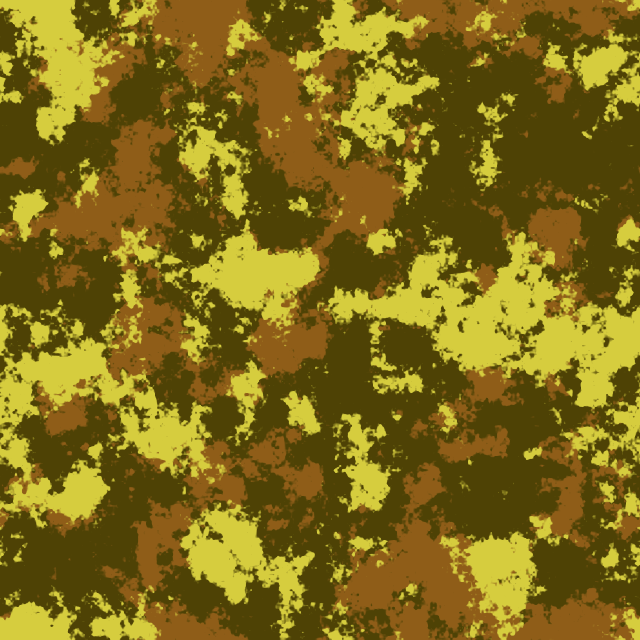
Write a WebGL 1 fragment shader that draws this pattern.

```glsl
precision highp float;
// Ragged three-colour camouflage: brown and yellow patches over dark olive.
// Each patch layer is a soft threshold of fractal value noise. Every octave
// repeats a whole number of times across the canvas, so the result tiles.

uniform vec2 u_resolution;

const vec3 OLIVE = vec3(0.305, 0.26, 0.02);
const vec3 BROWN = vec3(0.56, 0.365, 0.095);
const vec3 YELLOW = vec3(0.84, 0.805, 0.245);

const int OCTAVES = 6;
const float BASE_CELLS = 9.0;       // coarsest cells across the canvas
const float ROUGHNESS = 0.74;       // amplitude ratio between octaves
const float EDGE_SOFTNESS = 0.029;  // half width of an edge, in noise units

float hash(vec2 cell, float seed) {
  vec3 p = fract(vec3(cell, seed) * vec3(0.1031, 0.1030, 0.0973));
  p += dot(p, p.yzx + 33.33);
  return fract((p.x + p.y) * p.z);
}

// Value noise on a lattice that wraps after period cells.
float wrappedNoise(vec2 p, float period, float seed) {
  vec2 cell = floor(p);
  vec2 f = p - cell;
  vec2 blend = f * f * (3.0 - 2.0 * f);
  vec2 lo = mod(cell, period);
  vec2 hi = mod(cell + 1.0, period);
  float bottom = mix(hash(lo, seed), hash(vec2(hi.x, lo.y), seed), blend.x);
  float top = mix(hash(vec2(lo.x, hi.y), seed), hash(hi, seed), blend.x);
  return mix(bottom, top, blend.y);
}

// Octaves are shifted against each other to hide the lattice.
float fractalNoise(vec2 uv, float seed) {
  float sum = 0.0;
  float total = 0.0;
  float amplitude = 1.0;
  float cells = BASE_CELLS;
  for (int i = 0; i < OCTAVES; i++) {
    float octave = float(i);
    vec2 shift = vec2(0.37, 0.71) * octave;
    sum += amplitude * wrappedNoise(uv * cells + shift, cells, seed + 7.3 * octave);
    total += amplitude;
    amplitude *= ROUGHNESS;
    cells *= 2.0;
  }
  return sum / total;
}

// Coverage of one patch layer; a higher threshold leaves fewer patches.
float patches(vec2 uv, float threshold, float seed) {
  float n = fractalNoise(uv, seed);
  return smoothstep(threshold - EDGE_SOFTNESS, threshold + EDGE_SOFTNESS, n);
}

void main() {
  vec2 uv = gl_FragCoord.xy / u_resolution;
  vec3 color = mix(OLIVE, BROWN, patches(uv, 0.541, 11.7));
  color = mix(color, YELLOW, patches(uv, 0.556, 83.2));
  gl_FragColor = vec4(color, 1.0);
}
```
